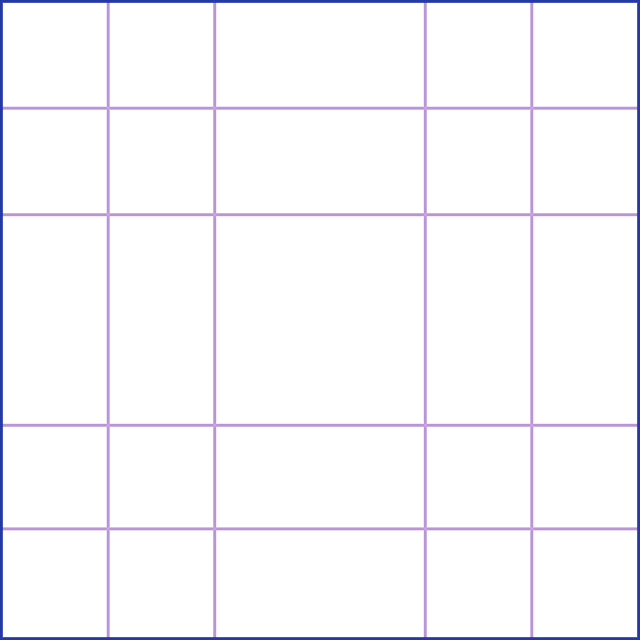
Give the GLSL for this pattern, as a three.js fragment shader.

```glsl
// Violet grid lines at sixths of a white square, centre lines left out, in a blue frame.
varying vec2 vUv;

// Soft-edged coverage of a stroke, given the distance from its centre line.
float stroke(float dist, float halfWidth) {
  return 1.0 - smoothstep(halfWidth - 0.0008, halfWidth + 0.0008, dist);
}

void main() {
  // Distance to the nearest side on each axis mirrors the grid about its centre.
  vec2 inset = min(vUv, 1.0 - vUv);

  // Two lines in from every side; the lowest one sits slightly higher.
  vec2 lines = vec2(0.0);
  for (int i = 1; i <= 2; i++) {
    vec2 position = vec2(float(i) / 6.0 + 0.0023);
    if (i == 1 && vUv.y < 0.5) position.y += 0.0046;
    vec2 dist = abs(inset - position);
    lines = max(lines, vec2(stroke(dist.x, 0.0023), stroke(dist.y, 0.0023)));
  }

  // Lines lighten a little where they cross.
  vec3 violet = mix(vec3(0.73, 0.58, 0.84), vec3(0.78, 0.65, 0.87), lines.x * lines.y);
  vec3 color = mix(vec3(1.0), violet, max(lines.x, lines.y));

  // Outer frame.
  float frame = stroke(min(inset.x, inset.y), 0.0043);
  color = mix(color, vec3(0.14, 0.22, 0.65), frame);

  gl_FragColor = vec4(color, 1.0);
}
```
